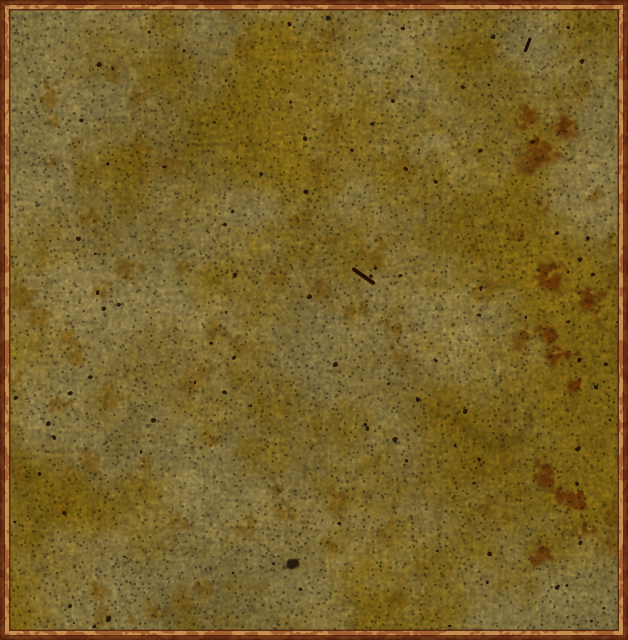
Write a WebGL 1 fragment shader that draws this texture.

```glsl
precision highp float;
// Aged, foxed parchment with specks and splinters inside a thin copper frame.
uniform vec2 u_resolution;

#define PALE vec3(0.50, 0.44, 0.25)
#define OCHRE vec3(0.45, 0.355, 0.07)
#define RUST vec3(0.36, 0.17, 0.02)
#define INK vec3(0.10, 0.05, 0.02)
#define WOOD_DARK vec3(0.32, 0.12, 0.05)
#define WOOD_MID vec3(0.45, 0.24, 0.09)
#define COPPER vec3(0.65, 0.38, 0.19)
#define COPPER_PALE vec3(0.77, 0.56, 0.31)
#define FRAME_WIDTH 0.0162
#define GRAIN 0.13
#define CLOUD_SCALE 4.5
#define FOXING_SCALE 17.0

vec3 hash3(vec2 p) {
  vec3 q = fract(p.xyx * vec3(0.1031, 0.1030, 0.0973));
  q += dot(q, q.yxz + 33.33);
  return fract((q.xxy + q.yzz) * q.zyx);
}

// Smooth cellular noise: signed round splats, one per cell, mean zero.
float splats(vec2 p) {
  vec2 cell = floor(p), f = fract(p);
  float sum = 0.0;
  for (int y = -1; y <= 1; y++)
    for (int x = -1; x <= 1; x++) {
      vec2 o = vec2(float(x), float(y));
      vec3 h = hash3(cell + o);
      vec2 v = o + h.xy - f;
      float k = max(0.0, 1.0 - dot(v, v));
      sum += (2.0 * h.z - 1.0) * k * k;
    }
  return sum;
}

float clouds(vec2 p) {
  float sum = 0.0, amp = 0.5;
  for (int i = 0; i < 5; i++) {
    sum += amp * splats(p);
    p = mat2(1.6, 1.2, -1.2, 1.6) * p + 7.3;
    amp *= 0.62;
  }
  return sum;
}

// Distance to the nearest cell point, and that cell's random value.
vec2 cells(vec2 p) {
  vec2 cell = floor(p), f = fract(p), best = vec2(9.0, 0.0);
  for (int y = -1; y <= 1; y++)
    for (int x = -1; x <= 1; x++) {
      vec2 o = vec2(float(x), float(y));
      vec3 h = hash3(cell + o + 51.0);
      float d = length(o + h.xy - f);
      if (d < best.x) best = vec2(d, h.z);
    }
  return best;
}

float segment(vec2 p, vec2 a, vec2 b) {
  vec2 ab = b - a;
  return length(p - a - ab * clamp(dot(p - a, ab) / dot(ab, ab), 0.0, 1.0));
}

vec3 parchment(vec2 p, float px) {
  float fine = splats(p * 75.0), ragged = splats(p * 150.0 + 9.0);
  float broad = clouds(p * CLOUD_SCALE + 3.0);

  // Pale and ochre clouds, with the upper left paler
  float tone = broad + 0.16 * (p.x - p.y * 0.3 - 0.4) + 0.06 * fine;
  vec3 col = mix(PALE, OCHRE, smoothstep(-0.42, 0.46, tone));
  col *= 1.02 + 0.13 * clouds(p.yx * 6.0 + 31.0);

  // Faint water ring, open at the top
  vec2 ring = p - vec2(0.775, 0.365);
  float arc = exp(-pow((length(ring) - 0.06 + 0.004 * fine) / 0.010, 2.0));
  col *= 1.0 - 0.15 * arc * smoothstep(0.02, -0.03, ring.y);

  // Foxing: soft ochre blots everywhere, rust clusters down the right
  vec2 blot = cells(p * FOXING_SCALE + 0.12 * vec2(fine, ragged));
  float size = 0.22 + 0.32 * fract(blot.y * 17.0);
  float spot = smoothstep(size, size * 0.2, blot.x + 0.13 * fine + 0.10 * ragged);
  float right = smoothstep(0.76, 0.86, p.x) * smoothstep(0.98, 0.92, p.x);
  right *= smoothstep(-0.12, 0.12, broad + 0.15 * sin(p.y * 18.0 + 1.0) + 0.08);
  col = mix(col, OCHRE * vec3(0.94, 0.82, 0.5), 0.55 * spot * step(0.74, blot.y));
  col = mix(col, RUST, 0.8 * spot * right * step(0.35, blot.y));

  // Paper grain, a faint weave and fine dark pores
  float weave = splats(p * vec2(45.0, 240.0)) + splats(p * vec2(240.0, 45.0));
  col *= 1.0 + GRAIN * splats(p * 250.0) + 0.05 * weave + 0.04 * ragged;
  vec2 pore = cells(p * 120.0);
  col *= 1.0 - 0.36 * smoothstep(0.36, 0.12, pore.x) * step(0.74, pore.y);

  // Sparse ink specks and one ragged blot
  vec2 speck = cells(p * 24.0 + 0.03 * ragged);
  float radius = 0.025 + 0.05 * fract(speck.y * 29.0);
  float ink = smoothstep(radius + 24.0 * px, radius, speck.x) * step(0.84, speck.y);
  float drop = length((p - vec2(0.453, 0.118)) * vec2(0.85, 1.1));
  drop += 0.003 * fine + 0.003 * ragged;
  ink = max(ink, smoothstep(0.013, 0.006, drop));
  col = mix(col, INK, 0.85 * ink);

  // Two splinters, the larger with a rusty rim
  float stick = segment(p, vec2(0.553, 0.579), vec2(0.583, 0.558));
  float sliver = segment(p, vec2(0.828, 0.939), vec2(0.821, 0.921));
  col = mix(col, RUST, smoothstep(0.0028 + px, 0.0028, stick));
  return mix(col, INK, smoothstep(0.0016 + px, 0.0016, min(stick, sliver)));
}

// Dark outer moulding, bright copper strip, dark inner lip.
vec3 frame(float edge, float along, float px) {
  float streak = splats(vec2(along * 70.0, edge * 160.0));
  streak += 0.6 * splats(vec2(along * 190.0, edge * 260.0) + 5.0);
  float grain = smoothstep(-0.5, 0.5, streak);
  float ridge = smoothstep(0.001, 0.004, edge) * smoothstep(0.0075, 0.005, edge);
  vec3 wood = mix(WOOD_DARK, WOOD_MID, clamp(0.55 * grain + 0.5 * ridge, 0.0, 1.0));
  vec3 strip = mix(COPPER, COPPER_PALE, smoothstep(0.15, 0.75, grain));
  vec3 col = mix(wood, strip, smoothstep(-0.5, 0.5, (edge - 0.0076) / px));
  return mix(col, WOOD_DARK * 0.8, smoothstep(-0.5, 0.5, (edge - 0.0145) / px));
}

void main() {
  float px = 1.0 / u_resolution.y;
  vec2 p = gl_FragCoord.xy * px;
  vec2 side = min(p, u_resolution * px - p);
  float edge = min(side.x, side.y);
  float along = side.x < side.y ? p.y : p.x + 3.0;
  float inside = smoothstep(-0.5, 0.5, (edge - FRAME_WIDTH) / px);
  vec3 col = mix(frame(edge, along, px), parchment(p, px), inside);
  gl_FragColor = vec4(col, 1.0);
}
```
